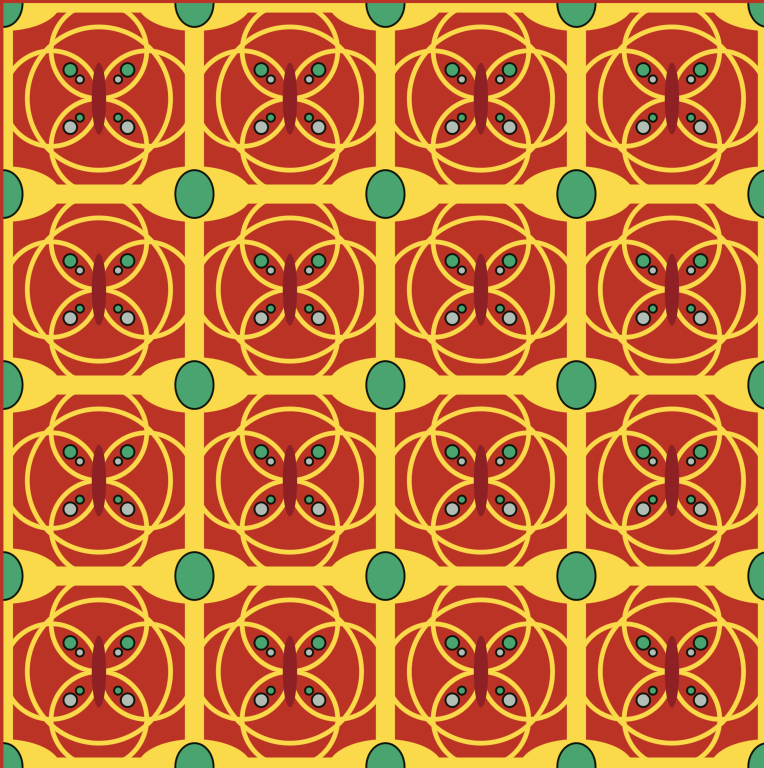
Write a Shadertoy shader that draws this pattern.

```glsl
// Four by four tiles of interlaced rings around a winged motif, framed by
// yellow bands with oval medallions at the crossings. Each tile is folded
// by symmetry, then layered from ellipse and circle distance functions.

// Layout: one tile is one unit.
const float TILES_DOWN = 4.021;              // tiles over the canvas height
const vec2  MARGIN = vec2(0.018, 0.016);     // plain strip at left and top
const float BAND_HALF = 0.05;
const float RING_RADIUS = 0.375;
const float LOBE_RADIUS = 0.25;
const float RING_HALF = 0.0125;
const float OUTLINE_HALF = 0.005;
const vec2  BODY = vec2(0.0375, 0.1875);
const vec2  MOUNT = vec2(0.298, 0.146);
const vec2  GEM = vec2(0.1, 0.125);
const float BIG_SPOT = 0.0355, BIG_OFFSET = 0.15;
const float SMALL_SPOT = 0.021, SMALL_OFFSET = 0.1;

// Colours
const vec3 RED = vec3(0.73, 0.20, 0.145);
const vec3 YELLOW = vec3(0.98, 0.855, 0.29);
const vec3 GREEN = vec3(0.29, 0.645, 0.44);
const vec3 GREY = vec3(0.70, 0.74, 0.71);
const vec3 MAROON = vec3(0.56, 0.13, 0.145);
const vec3 INK = vec3(0.05, 0.07, 0.04);

float ellipse(vec2 p, vec2 radii) {
    float k = length(p / radii);
    float slope = length(p / (radii * radii));
    return k * (k - 1.0) / max(slope, 1e-4);
}

float ring(vec2 p, float radius) {
    return abs(length(p) - radius) - RING_HALF;
}

void paint(inout vec3 col, vec3 ink, float d, float soft) {
    col = mix(col, ink, 1.0 - smoothstep(-soft, soft, d));
}

void paintOutlined(inout vec3 col, vec3 fill, float d, float soft) {
    paint(col, INK, d - OUTLINE_HALF, soft);
    paint(col, fill, d + OUTLINE_HALF, soft);
}

void mainImage(out vec4 fragColor, in vec2 fragCoord) {
    float unit = TILES_DOWN / iResolution.y;
    float soft = 0.75 * unit;

    // Tile space, measured from the upper left with y pointing down
    vec2 p = vec2(fragCoord.x, iResolution.y - fragCoord.y) * unit - MARGIN;
    vec2 q = fract(p) - 0.5;
    vec2 a = abs(q);
    vec3 col = RED;

    // Large ring and four lobes crossing at the tile centre
    float lines = ring(q, RING_RADIUS);
    lines = min(lines, ring(a - vec2(LOBE_RADIUS, 0.0), LOBE_RADIUS));
    lines = min(lines, ring(a - vec2(0.0, LOBE_RADIUS), LOBE_RADIUS));
    paint(col, YELLOW, lines, soft);

    // Body and wing spots; the two spot colours swap below the centre
    paint(col, MAROON, ellipse(q, BODY), soft);
    bool upper = q.y < 0.0;
    float bigSpot = length(a - BIG_OFFSET) - BIG_SPOT;
    float smallSpot = length(a - SMALL_OFFSET) - SMALL_SPOT;
    paintOutlined(col, upper ? GREEN : GREY, bigSpot, soft);
    paintOutlined(col, upper ? GREY : GREEN, smallSpot, soft);

    // Bands along tile edges, medallions on tile corners
    vec2 corner = 0.5 - a;
    paint(col, YELLOW, min(corner.x, corner.y) - BAND_HALF, soft);
    paint(col, YELLOW, ellipse(corner, MOUNT), soft);
    paintOutlined(col, GREEN, ellipse(corner, GEM), soft);

    // Plain strip outside the first row and column
    paint(col, RED, min(p.x, p.y), soft);

    fragColor = vec4(col, 1.0);
}
```
